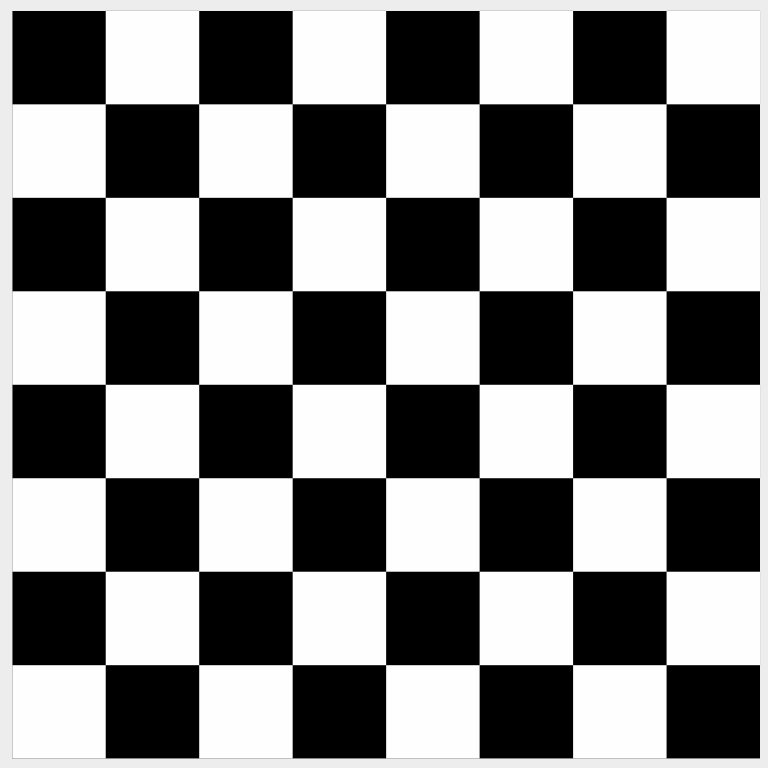
Reproduce this pattern procedurally as a Shadertoy shader.

```glsl
// Black and white checkerboard of eight by eight squares with a thin pale grey margin.

const float SQUARES = 8.0;                        // squares across and down
const vec2 BOARD_CENTER = vec2(0.5028, 0.4990);   // in canvas units
const float BOARD_SIZE = 0.9737;                  // side of the whole board
const vec3 LIGHT_COLOR = vec3(0.995);
const vec3 DARK_COLOR = vec3(0.0);
const vec3 MARGIN_COLOR = vec3(0.93);

// Signed distance to the nearest grid line, changing sign from cell to cell.
vec2 alternatingDistance(vec2 cell) {
    return 2.0 * abs(fract(0.5 * cell - 0.25) - 0.5) - 0.5;
}

// Signed distance to an axis-aligned square.
float squareDistance(vec2 p, float halfSide) {
    vec2 d = abs(p) - halfSide;
    return length(max(d, 0.0)) + min(max(d.x, d.y), 0.0);
}

void mainImage(out vec4 fragColor, in vec2 fragCoord) {
    float pixel = 1.0 / min(iResolution.x, iResolution.y);
    vec2 p = (fragCoord - 0.5 * iResolution.xy) * pixel + 0.5 - BOARD_CENTER;

    // Checker: product of two smoothed square waves, light at the lower left.
    float cellSize = BOARD_SIZE / SQUARES;
    vec2 cell = p / cellSize + 0.5 * SQUARES;
    vec2 wave = clamp(alternatingDistance(cell) * cellSize * 2.0 / pixel, -1.0, 1.0);
    float light = 0.5 + 0.5 * wave.x * wave.y;
    vec3 board = mix(DARK_COLOR, LIGHT_COLOR, light);

    // Margin around the board.
    float inside = clamp(0.5 - squareDistance(p, 0.5 * BOARD_SIZE) / pixel, 0.0, 1.0);
    fragColor = vec4(mix(MARGIN_COLOR, board, inside), 1.0);
}
```
